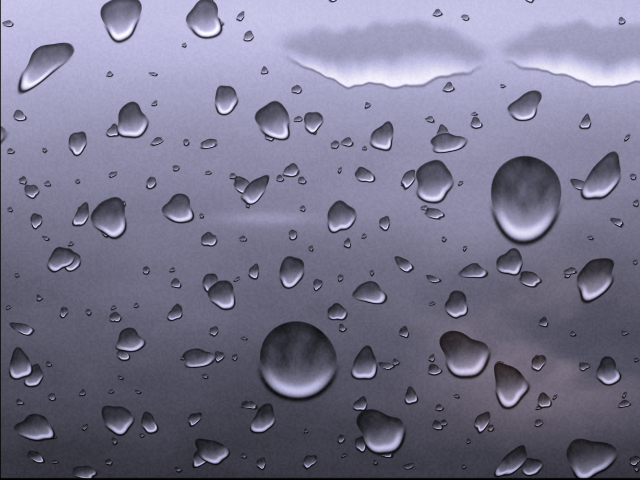
Write a WebGL 2 fragment shader that draws this texture.

```glsl
#version 300 es
precision highp float;
// Raindrops on a window before a dusky, cloudy sky. Jittered grids scatter
// wobbly drops of several sizes; each shows the sky inverted, dark above and
// bright below. All shading is a single tone, tinted blue-grey at the end.
uniform vec2 u_resolution;
out vec4 fragColor;
const float TAU = 6.2832;
const float SOFT = 0.002;   // edge softness in canvas heights
const float BIG_RADIUS = 0.08;

vec4 hash4(vec3 p) {
  vec4 q = fract(p.xyzx * vec4(0.1031, 0.1030, 0.0973, 0.1099));
  q += dot(q, q.wzxy + 33.33);
  return fract((q.xxyz + q.yzzw) * q.zywx);
}
float noise(vec2 p) {
  vec2 i = floor(p), f = fract(p);
  f = f * f * (3.0 - 2.0 * f);
  float a = hash4(vec3(i, 7.0)).x, b = hash4(vec3(i + vec2(1, 0), 7.0)).x;
  float c = hash4(vec3(i + vec2(0, 1), 7.0)).x, d = hash4(vec3(i + 1.0, 7.0)).x;
  return mix(mix(a, b, f.x), mix(c, d, f.x), f.y);
}
float fbm(vec2 p) {
  float sum = 0.0, amp = 0.5;
  for (int i = 0; i < 4; i++, amp *= 0.5) {
    sum += amp * noise(p);
    p = p * 2.03 + 17.3;
  }
  return sum;
}
float bump(vec2 p, vec2 size) { p /= size; return exp(-dot(p, p)); }
mat2 rotation(float a) { return mat2(cos(a), sin(a), -sin(a), cos(a)); }
vec2 bigCentre(int i) { return vec2(0.62, 0.25) + float(i) * vec2(0.475, 0.335); }
vec2 puddleCoord(vec2 p, int i) {
  return (p - vec2(0.8, 0.885) - float(i) * vec2(0.46, 0.005)) / vec2(0.21, 0.058);
}

// Sky tone: darkening downwards, with flat cloud bands
float skyTone(vec2 p) {
  float tone = mix(0.25, 0.42, smoothstep(0.0, 0.58, p.y));
  tone += 0.15 * smoothstep(0.36, 0.74, p.y) + 0.19 * smoothstep(0.66, 1.0, p.y);
  float cloud = fbm(p * vec2(2.2, 5.5) + 3.1) - 0.47;
  tone += 0.1 * bump(p - vec2(0.55, 0.545), vec2(0.1, 0.014));
  return tone + cloud * mix(0.2, 0.1, smoothstep(0.3, 0.9, p.y));
}

// One drop over the tone; q is relative to its centre
float drop(float tone, float sky, vec2 q, float r, vec4 rnd) {
  if (length(q) > r * 2.2) return tone;
  float big = smoothstep(0.05, 0.07, r);
  float stretch = mix(mix(0.68, 1.2, rnd.x), mix(0.98, 1.12, rnd.x), big);
  vec2 s = rotation((rnd.y - 0.68) * 1.8 * (1.0 - big)) * q / r;
  s *= vec2(stretch, 1.0 / stretch);
  s.x *= 1.0 + (rnd.z - 0.4) * 0.5 * clamp(s.y, -1.0, 1.0);
  float a = atan(s.y, s.x);
  float wobble = 0.09 * sin(2.0 * a + TAU * rnd.z) + 0.09 * sin(3.0 * a + TAU * rnd.w)
               + 0.04 * sin(5.0 * a + TAU * rnd.x);
  float d = length(s) - 1.0 - wobble * mix(1.0, 0.15, big);
  float soft = max(SOFT, 0.8 / u_resolution.y) / r;
  float h = q.y / r - 0.25 * (1.0 - big) * q.x / r;
  float under = 1.0 - smoothstep(-0.75, 0.05, h);
  // Inverted sky, streaked inside the largest drops
  float light = pow(1.0 - smoothstep(-1.0, 0.7, h), mix(1.2, 1.7, big));
  float inside = sky * 0.46 + mix(0.04, 0.42, light);
  inside += (fbm(vec2(q.x / r * 4.5 / (1.6 + h), h * 1.3) + rnd.xy * 9.0) - 0.47)
          * mix(0.14, 0.36, big) * smoothstep(-0.8, 0.1, h);
  float crescent = (d + 0.2) / 0.13;
  inside += 0.24 * exp(-crescent * crescent) * under;
  inside *= 1.0 - 0.4 * smoothstep(-0.35, 0.0, d) * smoothstep(-0.4, 0.4, h);
  tone = mix(tone, inside, 1.0 - smoothstep(-soft, soft, d));
  // Dark line hugging the lower edge
  float line = (d - 0.03) / max(0.07, 0.9 * soft);
  return mix(tone, sky * 0.15, 0.88 * exp(-line * line) * under);
}

// True where a drop would run into a large drop or a puddle
bool crowded(vec2 c, float r) {
  bool hit = false;
  for (int i = 0; i < 2; i++)
    hit = hit || length(c - bigCentre(i)) < BIG_RADIUS * 1.2 + r
              || length(puddleCoord(c, i)) < 1.05 + r * 9.0;
  return hit;
}

// Grid of scattered drops
float dropLayer(float tone, float sky, vec2 p, float cell, vec2 radii, float chance) {
  vec2 home = floor(p / cell);
  for (int y = -1; y <= 1; y++) for (int x = -1; x <= 1; x++) {
    vec2 id = home + vec2(x, y);
    vec4 place = hash4(vec3(id + 40.0, cell * 700.0));
    vec2 c = (id + 0.5 + (place.xy - 0.5) * 0.66) * cell;
    float r = mix(radii.x, radii.y, place.z * place.z);
    if (place.w < chance * mix(1.0, 0.6, smoothstep(0.7, 0.9, c.y)) && !crowded(c, r))
      tone = drop(tone, sky, p - c, r, hash4(vec3(id + 90.0, cell * 300.0)));
  }
  return tone;
}

// Wide film of water: melts into the sky above, bright and sharp below
float puddle(float tone, float sky, vec2 p, vec2 s) {
  s.y += (fbm(p * vec2(8.0, 3.0) + 5.0) - 0.47) * 1.5;
  float d = length(s) - 1.0, soft = mix(0.05, 0.2, smoothstep(-0.3, 0.5, s.y));
  float inside = mix(0.95, sky * 0.84, smoothstep(-0.95, 0.1, s.y));
  tone = mix(tone, inside, 1.0 - smoothstep(-soft, soft, d));
  float line = (d - 0.03) / 0.04;
  return mix(tone, 0.4, 0.6 * exp(-line * line) * (1.0 - smoothstep(-0.8, -0.2, s.y)));
}

void main() {
  vec2 p = gl_FragCoord.xy / u_resolution.y;
  float sky = skyTone(p);
  // Faint warm glow low on the right
  float glow = bump(p - vec2(1.12, 0.27), vec2(0.24, 0.17)) * smoothstep(0.35, 0.7, fbm(p * vec2(4.0, 7.0) + 8.0));
  float tone = sky + 0.16 * glow;
  for (int i = 0; i < 2; i++) tone = puddle(tone, sky, p, puddleCoord(p, i));
  tone = dropLayer(tone, sky, p, 0.067, vec2(0.004, 0.008), 0.5);
  tone = dropLayer(tone, sky, p, 0.097, vec2(0.009, 0.021), 0.72);
  tone = dropLayer(tone, sky, p, 0.167, vec2(0.025, 0.049), 0.8);
  for (float i = 0.0; i < 2.0; i++)
    tone = drop(tone, sky, p - bigCentre(int(i)), BIG_RADIUS, vec4(0.2 + 0.8 * i, 0.5, 0.4 - 0.3 * i, 0.3));
  // Grain, tint and dark frame edges
  tone += (noise(p * 260.0) - 0.5) * 0.035;
  vec3 colour = tone * vec3(1.0, 0.99, mix(1.19, 1.05, smoothstep(0.7, 0.95, tone)));
  colour += glow * vec3(0.04, 0.0, -0.03);
  colour *= smoothstep(0.002, 0.006, p.y) * smoothstep(0.0, 0.003, p.x);
  fragColor = vec4(clamp(colour, 0.0, 1.0), 1.0);
}
```
